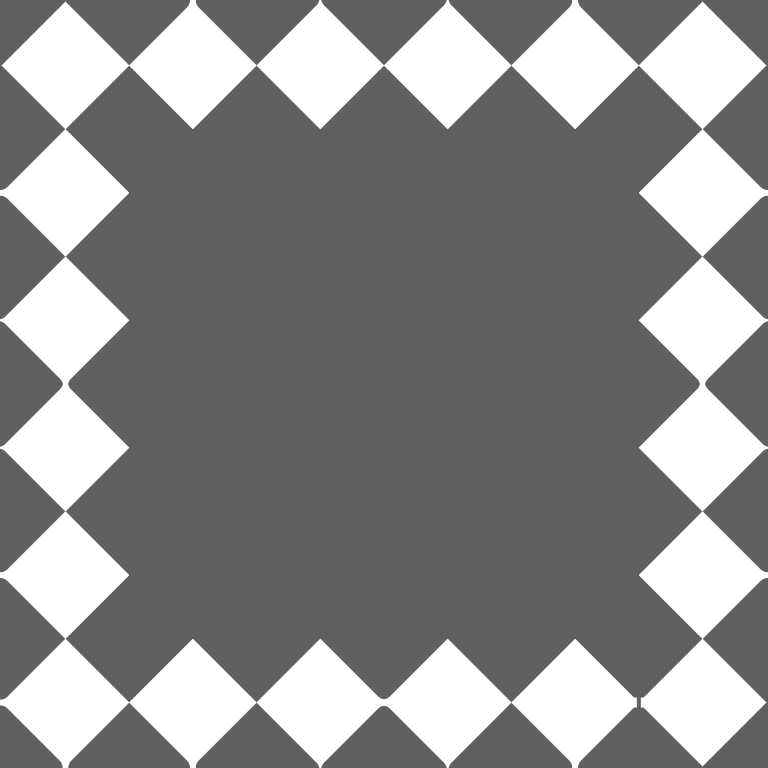
This pattern is drawn by a WebGL 2 fragment shader. Its source:

```glsl
#version 300 es
precision highp float;
// A square frame of white diamonds, tip to tip, around a plain grey field.
// A clamped grid repeats one diamond distance; small boxes blended into it
// make the stems at the canvas edge and the necks between some neighbours.

uniform vec2 u_resolution;
out vec4 fragColor;

const vec3 GREY = vec3(0.376);
const vec3 WHITE = vec3(1.0);
const float SPACING = 0.1659;
const float RADIUS = 0.0832;
const float RING = 2.5 * SPACING;   // distance of the border row from the centre
const float EDGE = 0.5;

float diamond(vec2 p, float radius) {
    return (abs(p.x) + abs(p.y) - radius) * 0.70711;
}

float box(vec2 p, vec2 halfSize) {
    vec2 d = abs(p) - halfSize;
    return length(max(d, 0.0)) + min(max(d.x, d.y), 0.0);
}

float smoothUnion(float a, float b, float k) {
    float h = max(k - abs(a - b), 0.0) / k;
    return min(a, b) - h * h * k * 0.25;
}

// Diamonds occupy only the outermost cells of a six by six grid.
float diamondFrame(vec2 p) {
    vec2 cell = clamp(floor(p / SPACING), -3.0, 2.0);
    vec2 centre = (cell + 0.5) * SPACING;
    float onBorder = step(RING - 0.01, max(abs(centre.x), abs(centre.y)));
    return mix(1.0, diamond(p - centre, RADIUS), onBorder);
}

// Stem pointing up to the canvas edge at horizontal position x.
float stem(vec2 p, float x, float halfWidth) {
    return box(p - vec2(x, EDGE), vec2(halfWidth, 0.009));
}

// Wide stems sit on the second and fifth diamonds, hairlines on the middle two.
float edgeStems(vec2 p) {
    return min(stem(p, 1.5 * SPACING, 0.0038), stem(p, 0.5 * SPACING, 0.0010));
}

void main() {
    float side = min(u_resolution.x, u_resolution.y);
    vec2 p = (gl_FragCoord.xy - 0.5 * u_resolution) / side;
    vec2 mirrored = abs(p);

    // Stems on all four sides, and two more at the lower left corner
    float stems = min(edgeStems(mirrored), edgeStems(mirrored.yx));
    stems = min(stems, stem(-p, RING, 0.0038));
    stems = min(stems, stem(-p.yx, RING, 0.0038));

    // Necks halfway along the left, right and lower rows
    float necks = box(vec2(mirrored.x - RING, p.y), vec2(0.0032, 0.005));
    necks = min(necks, box(p - vec2(0.0, -RING), vec2(0.006, 0.0042)));

    float shape = smoothUnion(diamondFrame(p), min(stems, necks), 0.004);

    // Blunt tips split by a narrow slit at the lower right joint
    vec2 joint = p - vec2(2.0 * SPACING, -RING);
    shape = min(shape, box(joint, vec2(0.007, 0.0065)));
    shape = max(shape, -box(joint, vec2(0.0026, 0.012)));

    float pixel = 1.0 / side;
    float coverage = 1.0 - smoothstep(-0.6 * pixel, 0.6 * pixel, shape);
    fragColor = vec4(mix(GREY, WHITE, coverage), 1.0);
}
```
